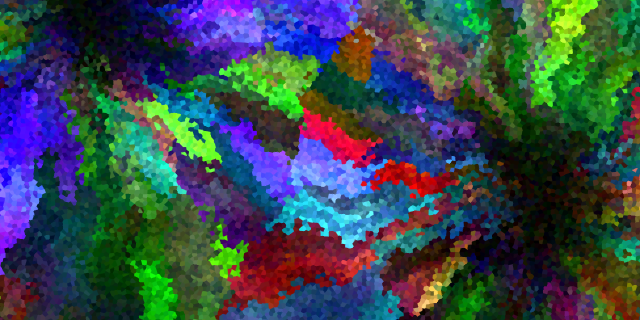
Give the GLSL for this background, as a WebGL 2 fragment shader.

```glsl
#version 300 es
precision highp float;

uniform vec2 u_resolution;
out vec4 fragColor;

// Colours fanned around each dark focus
const vec3 leftFan[12] = vec3[12](
    vec3(.15, .45, .20), vec3(.10, .36, .38), vec3(.20, .20, .58), vec3(.15, .12, .88),
    vec3(.38, .20, .82), vec3(.20, .19, .24), vec3(.10, .45, .16), vec3(.38, .88, .12),
    vec3(.42, .12, .50), vec3(.14, .28, .76), vec3(.26, .36, .32), vec3(.22, .12, .82));
const vec3 rightFan[12] = vec3[12](
    vec3(.15, .13, .15), vec3(.46, .15, .24), vec3(.16, .48, .72), vec3(.62, .24, .14),
    vec3(.24, .24, .38), vec3(.15, .44, .20), vec3(.22, .64, .16), vec3(.14, .46, .36),
    vec3(.54, .17, .12), vec3(.68, .34, .12), vec3(.13, .36, .16), vec3(.13, .15, .15));

vec3 hash3(vec2 p) {
    vec3 q = vec3(dot(p, vec2(127.1, 311.7)), dot(p, vec2(269.5, 183.3)), dot(p, vec2(419.2, 71.9)));
    return fract(sin(q) * 43758.5);
}

// Nearest cell centre in xy, second nearest in zw
vec4 nearestCells(vec2 p) {
    vec4 centres = vec4(0.0);
    float first = 9.0, second = 9.0;
    for (int y = -1; y <= 1; y++) {
        for (int x = -1; x <= 1; x++) {
            vec2 cell = floor(p) + vec2(x, y);
            vec2 centre = cell + .1 + .8 * hash3(cell).xy;
            float d = distance(p, centre);
            if (d < first) {
                second = first;
                first = d;
                centres = vec4(centre, centres.xy);
            } else if (d < second) {
                second = d;
                centres.zw = centre;
            }
        }
    }
    return centres;
}

vec3 grainColour(vec2 centre) {
    vec2 p = centre / 76.0;

    // Ragged borders: chunk offsets and layered sines
    vec2 chunk = floor(nearestCells(p * 36.0).xy);
    vec2 q = p + (hash3(chunk + 40.0).xy - .5) * .045;
    q += .028 * sin(p.yx * 9.0 + vec2(1.0, 4.0)) + .014 * sin(p.yx * 24.0 + vec2(3.0, 0.5));

    // Polar coordinates around the closer focus
    vec2 fromLeft = q - vec2(.29, .95), fromRight = q - vec2(1.67, .40);
    bool isLeft = length(fromLeft) < length(fromRight);
    vec2 ray = isLeft ? fromLeft : fromRight;
    float radius = length(ray) + .001;
    float angle = atan(ray.x, isLeft ? -ray.y : ray.y);
    vec2 polar = vec2(angle, log(radius)) + (isLeft ? 20.0 : 50.0);

    // Long branches with finer streaks inside
    vec2 branchCentre = nearestCells(polar * vec2(6.5, 1.6)).xy;
    vec3 branch = hash3(floor(branchCentre) + 7.0);
    vec3 tint = hash3(floor(branchCentre) + 91.0);
    vec3 streak = hash3(floor(nearestCells(polar * vec2(17.0, 4.5)).xy) + 23.0);

    // Branch colour from the fan
    float branchAngle = branchCentre.x / 6.5 - (isLeft ? 20.0 : 50.0);
    float turn = isLeft ? branchAngle / 3.1416 + .5 : branchAngle / 6.2832 + .5;
    int index = int(clamp((turn + (branch.x - .5) * .12) * 12.0, 0.0, 11.0));
    vec3 colour = isLeft ? leftFan[index] : rightFan[index];
    colour += (tint - .5) * .42 + (streak - .5) * .20;
    colour += .09 * sin(p.x * vec3(11.0, 8.0, 13.0) + p.y * vec3(7.0, 14.0, 9.0) + vec3(0.0, 2.0, 4.0));

    // Brightness grows away from the focus
    float glow = mix(.12, 1.0, smoothstep(.02, .46, radius));
    colour = max(colour, .02) * glow * mix(.45, 1.5, branch.y) * mix(.8, 1.2, streak.y);

    // Variation of single grains
    vec3 grain = hash3(floor(centre) + 5.0);
    return clamp(colour * mix(.82, 1.18, grain.x) + (grain - .5) * .09, 0.0, 1.0);
}

void main() {
    vec2 p = gl_FragCoord.xy / u_resolution.y * 76.0;
    vec4 cells = nearestCells(p);
    float gap = distance(p, cells.zw) - distance(p, cells.xy);
    float pixel = 76.0 / u_resolution.y;
    float cover = clamp(.5 + .5 * gap / pixel, 0.0, 1.0);
    fragColor = vec4(mix(grainColour(cells.zw), grainColour(cells.xy), cover), 1.0);
}
```
